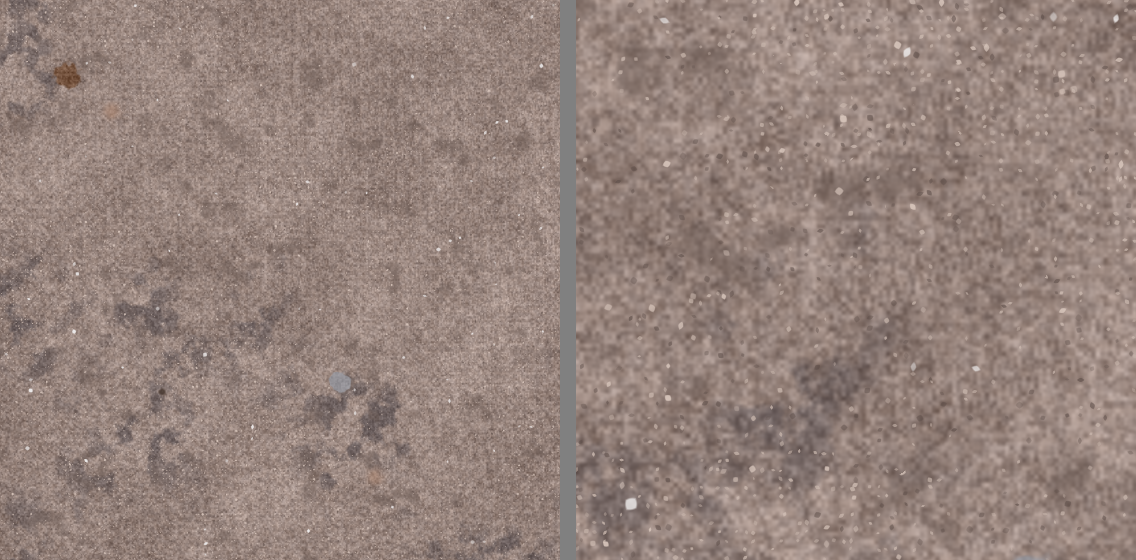
Left: the whole. Right: its middle third, enlarged.
Write a Shadertoy shader that draws this texture.

```glsl
// Weathered sandy stone: fine brown-grey grain with soft mottling, dark stains,
// scattered pale mineral chips and pits, plus a rusty spot and a grey pebble.
// Value noise makes the grain and stains; jittered cells place the chips.

float hash(vec2 p) {
    return fract(sin(dot(p, vec2(127.1, 311.7))) * 43758.5453);
}

float noise(vec2 p) {
    vec2 i = floor(p), f = fract(p);
    f = f * f * (3.0 - 2.0 * f);
    return mix(mix(hash(i), hash(i + vec2(1, 0)), f.x),
               mix(hash(i + vec2(0, 1)), hash(i + vec2(1, 1)), f.x), f.y);
}

float fbm(vec2 p) {
    float sum = 0.0, amp = 0.5;
    for (int i = 0; i < 5; i++) {
        sum += amp * noise(p);
        p = mat2(1.6, 1.2, -1.2, 1.6) * p + 17.3;
        amp *= 0.5;
    }
    return sum / 0.97;
}

// Coverage of one angular chip per jittered cell, with random size and tone
float chips(vec2 uv, float cells, float density, float size, float seed) {
    vec2 p = uv * cells + seed;
    vec2 id = floor(p);
    vec2 jitter = 0.35 + 0.3 * vec2(hash(id + 3.7), hash(id + 8.1));
    float turn = 6.2832 * hash(id + 5.3);
    vec2 d = mat2(cos(turn), sin(turn), -sin(turn), cos(turn)) * (fract(p) - jitter);
    d.y *= 1.0 + 0.8 * hash(id + 2.9);
    float radius = size * (0.5 + 0.5 * hash(id + 6.4));
    float dist = mix(length(d), abs(d.x) + abs(d.y), 0.4) - radius;
    float soft = cells / iResolution.y * 0.6 + 0.03;
    float present = step(hash(id + 1.2), density);
    return present * (0.45 + 0.55 * hash(id + 9.6)) * (1.0 - smoothstep(-soft, soft, dist));
}

// Round blot with a ragged edge
float blot(vec2 uv, vec2 center, float radius, float soft) {
    float ragged = radius * (0.75 + 0.5 * noise(uv * 130.0));
    return 1.0 - smoothstep(ragged - soft, ragged + soft, length(uv - center));
}

void mainImage(out vec4 fragColor, in vec2 fragCoord) {
    vec2 uv = fragCoord / iResolution.y;

    // Base tone: broad mottling and several sizes of grain
    float grain = 0.15 * (noise(uv * 270.0) - 0.5)
                + 0.13 * (noise(uv.yx * 410.0 + 31.0) - 0.5)
                + 0.08 * (noise(uv * 125.0 + 9.0) - 0.5);
    float mottle = 0.13 * (fbm(uv * 9.0 + 4.0) - 0.5) + 0.08 * (fbm(uv * 34.0) - 0.5);
    vec3 color = vec3(0.597, 0.522, 0.492) + (grain + mottle) * vec3(1.0, 0.99, 0.98);
    color += vec3(0.012, 0.0, -0.012) * (noise(uv * 180.0 + 60.0) - 0.5);

    // Dark grey stains, broken into crumbs and gathered in patches
    float patches = smoothstep(0.48, 0.72, fbm(uv * 4.5 + vec2(21.0, 5.0)));
    float crumbs = smoothstep(0.47, 0.68, fbm(uv * 36.0 + 50.0));
    color = mix(color, vec3(0.37, 0.33, 0.335) + 0.7 * grain, 0.75 * patches * crumbs);
    float smudge = smoothstep(0.62, 0.78, fbm(uv * 27.0 + 80.0));
    color = mix(color, vec3(0.41, 0.345, 0.32), 0.45 * smudge);

    // Dark pits and pale chips, denser where the surface is worn
    float worn = smoothstep(0.35, 0.7, fbm(uv * 6.0 + 70.0));
    color = mix(color, vec3(0.36, 0.30, 0.28), 0.6 * chips(uv, 135.0, 0.12, 0.30, 11.0));
    color = mix(color, vec3(0.80, 0.73, 0.69), 0.8 * chips(uv, 190.0, 0.06 + 0.18 * worn, 0.34, 40.0));
    color = mix(color, vec3(0.85, 0.78, 0.74), 0.9 * chips(uv, 115.0, 0.02 + 0.09 * worn, 0.29, 23.0));
    color = mix(color, vec3(0.93, 0.92, 0.92), chips(uv, 48.0, 0.035, 0.20, 77.0));

    // Faint ochre tints, rusty spot and tiny dark hole
    float ochre = blot(uv, vec2(0.67, 0.15), 0.012, 0.012) + blot(uv, vec2(0.20, 0.80), 0.012, 0.012);
    color = mix(color, vec3(0.68, 0.51, 0.41), 0.5 * ochre);
    float rust = blot(uv, vec2(0.12, 0.865), 0.022, 0.004);
    color = mix(color, vec3(0.44, 0.30, 0.21) + 0.9 * grain, 0.85 * rust);
    color = mix(color, vec3(0.27, 0.21, 0.18), 0.85 * blot(uv, vec2(0.29, 0.30), 0.006, 0.003));

    // Smooth grey pebble with a shadow along its lower right side
    vec2 pebble = vec2(0.607, 0.318);
    float shadow = blot(uv, pebble + vec2(0.004, -0.003), 0.020, 0.004);
    color = mix(color, vec3(0.38, 0.33, 0.32), 0.6 * shadow);
    color = mix(color, vec3(0.58, 0.57, 0.59) + 0.4 * grain, blot(uv, pebble, 0.018, 0.002));

    fragColor = vec4(clamp(color, 0.0, 1.0), 1.0);
}
```
